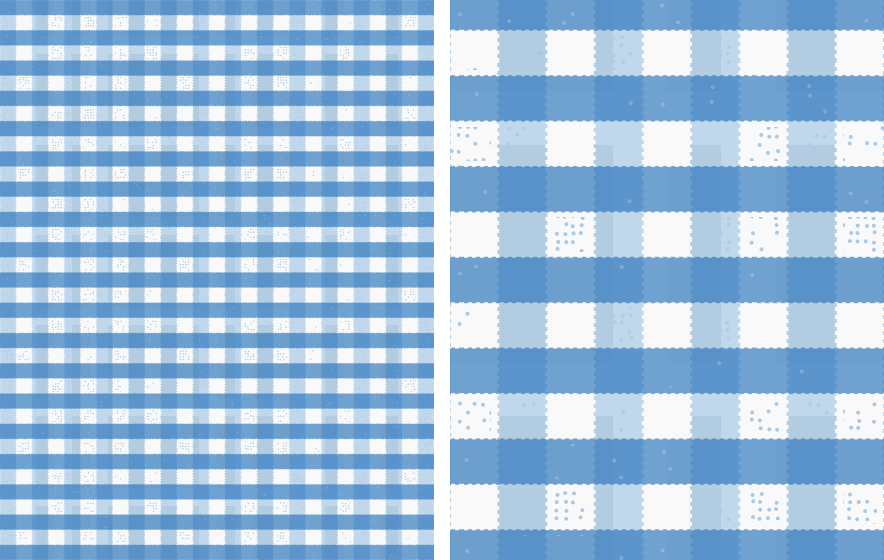
Left, the full canvas; right, a detail of the centre.
Give the GLSL for this pattern, as a WebGL 1 fragment shader.

```glsl
precision highp float;
// Blue gingham: 13.5 column repeats and 18.5 row repeats of half-width stripes.
// Solid bands cross pale columns; a coarse block grid shifts the pale tone,
// and a fine dot grid scatters dither specks that vary from check to check.
uniform vec2 u_resolution;

const vec2 REPEATS = vec2(13.5, 18.5);
const float BLOCKS_ACROSS = 24.0;
const float DOTS_ACROSS = 160.0;

const vec3 WHITE = vec3(0.975);
const vec3 PALE_LIGHT = vec3(0.755, 0.842, 0.922);
const vec3 PALE_DARK = vec3(0.70, 0.80, 0.885);
const vec3 BAND = vec3(0.43, 0.63, 0.81);
const vec3 CROSSING = vec3(0.35, 0.58, 0.79);
const vec3 SPECK = vec3(0.56, 0.73, 0.88);

float hash(vec2 p) {
  vec3 q = fract(vec3(p.xyx) * 0.1031);
  q += dot(q, q.yzx + 33.33);
  return fract((q.x + q.y) * q.z);
}

// Coverage of a stripe filling the first half of each unit repeat.
float stripe(float t, float softness) {
  float fromCentre = abs(fract(t + 0.25) - 0.5);
  return clamp((0.25 - fromCentre) / softness + 0.5, 0.0, 1.0);
}

// Alternating step that gives an edge a fine serration.
float serration(float t) {
  return step(0.5, fract(t)) - 0.5;
}

// One where a coarse block takes the darker pale tone.
float blockTone(vec2 block) {
  float even = 1.0 - step(0.5, mod(block.x, 2.0));
  float third = 1.0 - step(0.5, mod(block.x, 3.0));
  float dark = mix(even, third, step(14.5, block.x));
  dark = max(dark, step(abs(block.x - 8.0), 1.5));
  dark *= step(0.5, block.x);
  float lightRow = 1.0 - step(0.5, abs(mod(block.y, 5.0) - 2.0));
  return dark * (1.0 - lightRow);
}

// Round speck on a jittered grid, present with the given probability.
float specks(vec2 grid, float density, float softness) {
  vec2 id = floor(grid);
  vec2 jitter = 0.3 * (vec2(hash(id + 17.0), hash(id + 53.0)) - 0.5);
  float d = length(fract(grid) - 0.5 - jitter);
  float dot1 = 1.0 - smoothstep(0.24 - softness, 0.24 + softness, d);
  return dot1 * step(hash(id), density);
}

// One inside the margin of a white or pale half-repeat.
float inset(float t, float margin) {
  return step(abs(fract(t * 2.0) - 0.5), 0.5 - margin);
}

void main() {
  vec2 uv = gl_FragCoord.xy / u_resolution;
  uv.y = 1.0 - uv.y;
  vec2 square = vec2(uv.x, uv.y * u_resolution.y / u_resolution.x);
  vec2 weave = uv * REPEATS;
  vec2 pixel = REPEATS / u_resolution;
  vec2 dotGrid = square * DOTS_ACROSS;

  // Stripes with lightly serrated edges.
  vec2 wobble = 0.02 * vec2(serration(dotGrid.y), serration(dotGrid.x));
  float column = stripe(weave.x + wobble.x, pixel.x * 1.2);
  float band = stripe(weave.y + wobble.y * 0.5, pixel.y * 1.2);

  // Coarse tonal blocks in the pale columns and faintly in the bands.
  float tone = blockTone(floor(square * BLOCKS_ACROSS));
  vec3 ground = mix(WHITE, mix(PALE_LIGHT, PALE_DARK, tone), column);
  vec3 solid = mix(BAND, CROSSING, column) + 0.012 * (0.5 - tone);

  // Speck density differs by check and recurs every third row.
  vec2 check = floor(weave * 2.0);
  float busy = hash(vec2(check.x, mod(check.y, 6.0)) + 5.0);
  float amount = smoothstep(0.25, 0.9, busy) * 0.6;
  amount *= inset(weave.x, 0.15) * inset(weave.y, 0.12);
  float softness = min(0.24, 0.6 * DOTS_ACROSS / u_resolution.x);
  float groundSpeck = specks(dotGrid, amount * (1.0 - column * tone), softness);
  float bandSpeck = specks(dotGrid + 91.0, amount * 0.12, softness);
  ground = mix(ground, SPECK, groundSpeck * mix(0.75, 0.35, column));
  solid = mix(solid, PALE_LIGHT, bandSpeck * 0.35);

  gl_FragColor = vec4(mix(ground, solid, band), 1.0);
}
```
